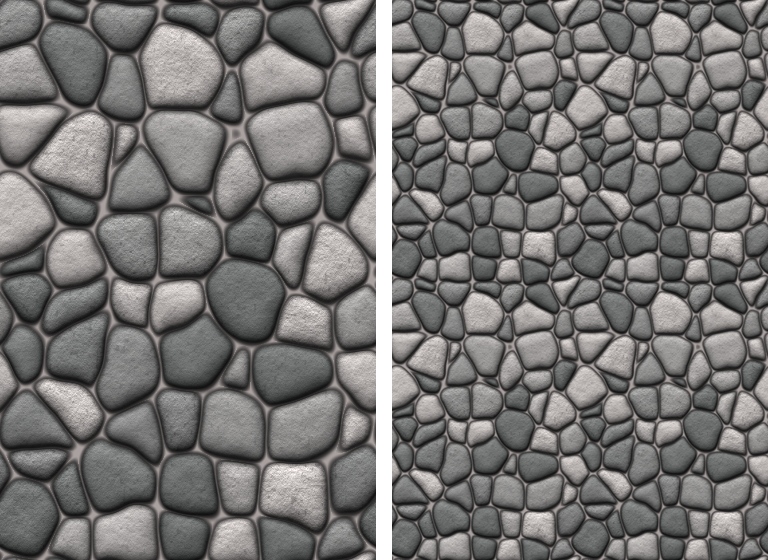
Left, the tile; right, the same tile 2 across and 2 down.
Give the GLSL for this texture, as a Shadertoy shader.

```glsl
// Wall of rounded river stones bedded in pale mortar, lit from above.
// Stones are weighted Voronoi cells whose edge distances are blended by a
// smooth minimum; its gradient shades the domes. Everything wraps on GRID.

const vec2 GRID = vec2(7.0, 10.0);            // stone sites across the canvas
const vec3 LIGHT = vec3(-0.10, 0.61, 0.785);
const vec3 MORTAR = vec3(0.66, 0.63, 0.625);
const vec3 WARM = vec3(1.02, 0.99, 0.98);
const vec3 COOL = vec3(0.985, 1.0, 1.0);
const float GAP = 0.02;                       // half the joint between stones

struct Stone {
    vec2 id;
    float depth;   // distance inside the rounded outline
    vec2 inward;   // gradient of depth
};

vec3 hash3(vec2 p) {
    vec3 q = fract(p.xyx * vec3(0.1031, 0.1030, 0.0973));
    q += dot(q, q.yxz + 33.33);
    return fract((q.xxy + q.yzz) * q.zyx);
}

// Value noise that repeats after 'period' cells over the unit square
float noise(vec2 uv, vec2 period, float seed) {
    vec2 p = uv * period;
    vec2 i = floor(p), f = p - i;
    f = f * f * (3.0 - 2.0 * f);
    vec2 a = mod(i, period) + seed, b = mod(i + 1.0, period) + seed;
    float bottom = mix(hash3(a).x, hash3(vec2(b.x, a.y)).x, f.x);
    float top = mix(hash3(vec2(a.x, b.y)).x, hash3(b).x, f.x);
    return mix(bottom, top, f.y);
}

float fbm(vec2 uv, vec2 period, float gain) {
    float sum = 0.0, amp = 0.5;
    for (int i = 0; i < 4; i++) {
        sum += amp * noise(uv, period, 11.0 + 7.0 * float(i));
        period *= 2.0;
        amp *= gain;
    }
    return sum;
}

// Site position in xy, radius in z
vec3 siteAt(vec2 cell) {
    vec3 h = hash3(mod(cell, GRID) + 3.0);
    return vec3(cell + 0.5 + 0.8 * (h.xy - 0.5), mix(0.25, 0.85, h.z));
}

float powerDistance(vec2 p, vec3 site) {
    vec2 d = p - site.xy;
    return dot(d, d) - site.z * site.z;
}

Stone findStone(vec2 p) {
    vec2 base = floor(p), owner = base;
    float best = 1e5;
    for (int y = -2; y <= 2; y++)
    for (int x = -2; x <= 2; x++) {
        vec2 cell = base + vec2(x, y);
        float d = powerDistance(p, siteAt(cell));
        if (d < best) { best = d; owner = cell; }
    }
    // Blend the distances to all bisectors to round the corners
    vec3 own = siteAt(owner);
    float softness = 0.055 + 0.035 * own.z, total = 1e-9;
    vec2 slope = vec2(0.0);
    for (int y = -2; y <= 2; y++)
    for (int x = -2; x <= 2; x++) {
        vec2 cell = base + vec2(x, y);
        if (cell == owner) continue;
        vec3 other = siteAt(cell);
        vec2 away = own.xy - other.xy;
        float span = max(length(away), 0.05);
        float edge = (powerDistance(p, other) - best) / (2.0 * span);
        float weight = exp(-edge / softness);
        total += weight;
        slope += weight * away / span;
    }
    return Stone(mod(owner, GRID), -softness * log(total), slope / total);
}

// Slope of the rough surface towards the light
float relief(vec2 uv, vec2 period, float gain) {
    vec2 towards = 0.35 * LIGHT.xy / period;
    return fbm(uv, period, gain) - fbm(uv + towards, period, gain);
}

vec3 stoneColor(Stone s, vec2 uv) {
    vec3 h = hash3(s.id + 57.0);
    float tone = smoothstep(0.1, 0.95, h.x);
    vec3 albedo = mix(0.42, 0.69, tone) * mix(COOL, WARM, tone);
    // Dome normal, steep at the rim
    float inside = s.depth - GAP;
    float rim = pow(1.0 - clamp(inside / 0.42, 0.0, 1.0), 1.5);
    vec2 tilt = -0.95 * rim * s.inward;
    vec3 normal = vec3(tilt, sqrt(max(1.0 - dot(tilt, tilt), 0.0)));
    float lit = 0.28 + 0.92 * max(dot(normal, LIGHT), 0.0);
    // Dents, grain and pits
    float roughness = mix(0.6, 1.2, h.y);
    float dents = 0.3 * relief(uv, GRID * 3.0, 0.6);
    float grain = 0.45 * relief(uv, GRID * 10.0, 0.8);
    float pits = smoothstep(0.76, 0.95, noise(uv, GRID * 16.0, 91.0));
    float blotch = 0.16 * (fbm(uv, GRID * 2.0, 0.6) - 0.5);
    lit *= 1.0 + roughness * (dents + grain - 0.14 * pits) + blotch;
    return albedo * lit * mix(0.5, 1.0, smoothstep(-0.02, 0.09, inside));
}

void mainImage(out vec4 fragColor, in vec2 fragCoord) {
    vec2 uv = fragCoord / iResolution.xy;
    vec2 warp = vec2(noise(uv, GRID * 2.0, 21.0), noise(uv, GRID * 2.0, 43.0)) - 0.5;
    vec2 p = uv * GRID + 0.14 * warp;
    Stone stone = findStone(p);
    // Mortar, darkened by contact and by the stone above it
    float shadow = smoothstep(-0.02, 0.07, findStone(p + 0.17 * LIGHT.xy).depth - GAP);
    float clearance = smoothstep(0.0, 0.07, GAP - stone.depth);
    vec3 mortar = MORTAR * mix(0.42, 1.0, clearance) * mix(1.0, 0.5, shadow);
    float aa = 0.8 * GRID.y / iResolution.y;
    float cover = smoothstep(-aa, aa, stone.depth - GAP);
    fragColor = vec4(mix(mortar, stoneColor(stone, uv), cover), 1.0);
}
```
